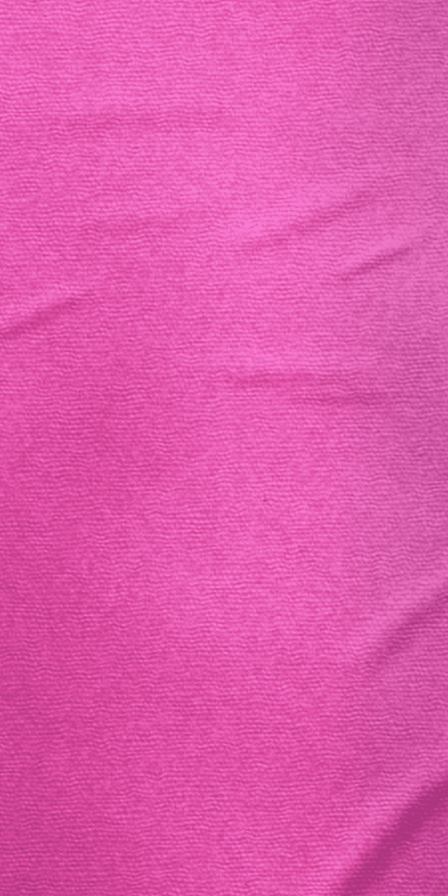
Give the GLSL for this texture, as a WebGL 1 fragment shader.

```glsl
precision highp float;
// Draws a soft pink ribbed jersey cloth with shallow creases and a greyer right side.
uniform vec2 u_resolution;

float hash(vec2 cell) {
  vec3 h = fract(vec3(cell.xyx) * vec3(0.1031, 0.1030, 0.0973));
  h += dot(h, h.yzx + 33.33);
  return fract((h.x + h.y) * h.z);
}

float noise(vec2 p) {
  vec2 cell = floor(p);
  vec2 f = fract(p);
  f = f * f * (3.0 - 2.0 * f);
  return mix(mix(hash(cell), hash(cell + vec2(1.0, 0.0)), f.x),
             mix(hash(cell + vec2(0.0, 1.0)), hash(cell + 1.0), f.x), f.y);
}

// Layered noise centred on zero
float clouds(vec2 p) {
  float sum = 0.0;
  float gain = 0.5;
  for (int i = 0; i < 4; i++) {
    sum += gain * (noise(p) - 0.5);
    p = mat2(0.8, 0.6, -0.6, 0.8) * p * 2.0 + 7.3;
    gain *= 0.5;
  }
  return sum;
}

// Crease from a to b (left to right): lit upper flank, shaded lower flank
float crease(vec2 p, vec2 a, vec2 b, float width) {
  vec2 along = b - a;
  float h = dot(p - a, along) / dot(along, along);
  float side = dot(p - a, normalize(vec2(-along.y, along.x))) / width;
  float ends = smoothstep(-0.2, 0.3, h) * (1.0 - smoothstep(0.7, 1.2, h));
  float shade = exp(-side * side);
  float light = exp(-(side - 1.8) * (side - 1.8) * 0.6);
  return ends * (0.55 * light - shade);
}

// Fine rows broken up by short slanted stitches and uneven yarn
float weave(vec2 p) {
  vec2 q = vec2(p.x * 72.0, p.y * 93.0 - p.x * 2.0);
  q.y += 1.2 * clouds(p * 5.0) + 0.7 * (noise(p * vec2(40.0, 30.0)) - 0.5);
  float rib = sin(6.2832 * q.y);
  float stitch = sin(6.2832 * (q.x + 0.5 * q.y + 0.6 * noise(p * 25.0)));
  float strength = 0.5 + noise(p * vec2(30.0, 45.0) + 9.0);
  float yarn = noise(q * vec2(1.1, 1.9) + 3.0) - 0.5;
  float fuzz = noise(p * 225.0) - 0.5;
  return strength * (0.5 * rib + 0.32 * stitch * (0.7 + 0.3 * rib)) + 0.9 * yarn + 1.1 * fuzz;
}

// Sparse dark lint, one candidate per grid cell
float lint(vec2 p) {
  vec2 cell = floor(p * 14.0);
  vec2 centre = 0.25 + 0.5 * vec2(hash(cell + 11.0), hash(cell + 29.0));
  float d = length((fract(p * 14.0) - centre) * vec2(0.8, 1.2));
  return step(0.985, hash(cell + 5.0)) * (1.0 - smoothstep(0.02, 0.08, d));
}

// Broad light over the cloth
float drape(vec2 p) {
  float tone = mix(-1.0, 0.75, smoothstep(0.0, 1.65, p.y));
  float middle = (p.x - 0.58) / 0.25;
  tone += 0.9 * exp(-middle * middle) * (1.0 - 0.7 * smoothstep(1.0, 1.7, p.y));
  tone -= 0.8 * (1.0 - smoothstep(0.0, 0.4, p.x)) * (1.0 - smoothstep(0.8, 1.4, p.y));
  vec2 hollow = (p - vec2(0.27, 1.08)) / vec2(0.2, 0.26);
  tone -= 0.7 * exp(-dot(hollow, hollow));
  return tone + 1.7 * clouds(p * vec2(2.2, 3.6) + vec2(4.0, 4.0 + p.x));
}

float creases(vec2 p) {
  p += 0.05 * vec2(clouds(p * 6.0), clouds(p * 6.0 + 19.0));
  float tone = 1.2 * crease(p, vec2(0.50, 1.43), vec2(0.88, 1.59), 0.026);
  tone += 2.1 * crease(p, vec2(0.76, 1.37), vec2(0.93, 1.45), 0.015);
  tone += 1.2 * crease(p, vec2(0.45, 1.15), vec2(0.88, 1.14), 0.023);
  tone += 1.3 * crease(p, vec2(0.64, 1.10), vec2(0.90, 1.11), 0.014);
  tone += 1.7 * crease(p, vec2(-0.08, 1.22), vec2(0.20, 1.33), 0.018);
  tone += 0.8 * crease(p, vec2(0.12, 1.73), vec2(0.52, 1.73), 0.026);
  tone += 0.7 * crease(p, vec2(0.15, 1.46), vec2(0.50, 1.54), 0.024);
  tone += 1.8 * crease(p, vec2(0.80, 0.50), vec2(1.08, 0.73), 0.025);
  tone += 2.8 * crease(p, vec2(0.70, -0.07), vec2(1.08, 0.34), 0.032);
  return tone;
}

void main() {
  vec2 p = gl_FragCoord.xy / u_resolution.x;
  float tone = drape(p) + creases(p) + 1.4 * weave(p) - 2.5 * lint(p);

  // Tone ramp from shadow to highlight
  vec3 shadow = vec3(0.69, 0.21, 0.50);
  vec3 deepPink = vec3(0.84, 0.275, 0.60);
  vec3 rosePink = vec3(0.89, 0.33, 0.66);
  vec3 brightPink = vec3(0.92, 0.39, 0.72);
  vec3 palePink = vec3(0.97, 0.48, 0.82);
  vec3 cloth = mix(shadow, deepPink, clamp((tone + 3.6) / 2.6, 0.0, 1.0));
  cloth = mix(cloth, rosePink, clamp(tone + 1.0, 0.0, 1.0));
  cloth = mix(cloth, brightPink, clamp(tone, 0.0, 1.0));
  cloth = mix(cloth, palePink, clamp((tone - 1.0) / 1.5, 0.0, 1.0));

  // Cooler, greyer light towards the right edge
  float grey = smoothstep(0.66, 0.96, p.x + 0.25 * clouds(p * 3.0));
  grey *= 0.55 + 0.45 * smoothstep(0.2, 0.9, p.y);
  vec3 dusty = vec3(0.82, 0.35, 0.65) + 0.05 * clamp(tone, -3.0, 2.0);
  gl_FragColor = vec4(mix(cloth, dusty, 0.95 * grey), 1.0);
}
```
